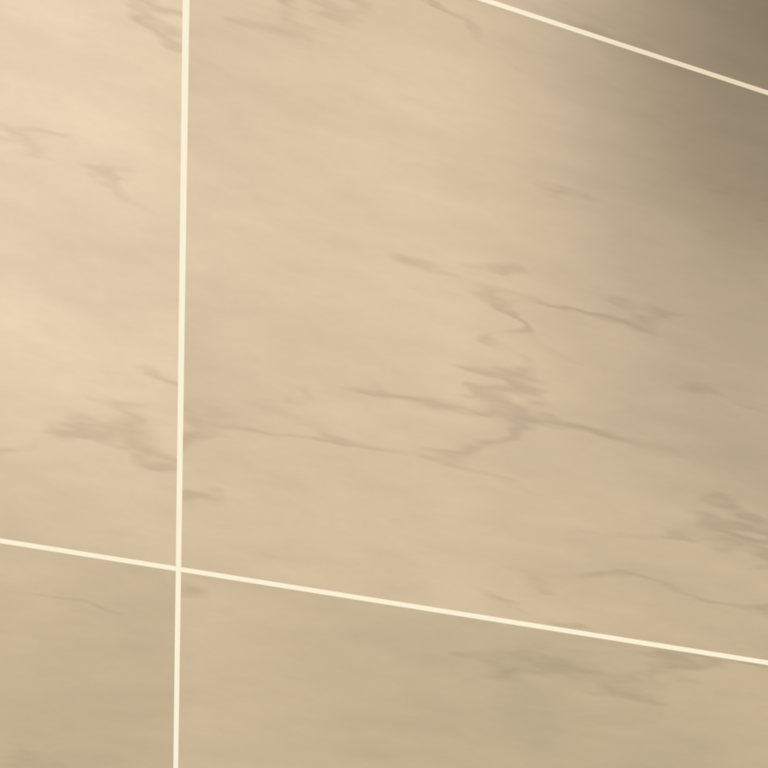
This texture is drawn by a three.js fragment shader. Its source:

```glsl
varying vec2 vUv;

float hash(vec2 p) {
  vec3 q = fract(p.xyx * vec3(0.1031, 0.1030, 0.0973));
  q += dot(q, q.yzx + 33.33);
  return fract((q.x + q.y) * q.z);
}

float noise(vec2 p) {
  vec2 i = floor(p);
  vec2 f = fract(p);
  f = f * f * (3.0 - 2.0 * f);
  return mix(mix(hash(i), hash(i + vec2(1.0, 0.0)), f.x),
             mix(hash(i + vec2(0.0, 1.0)), hash(i + 1.0), f.x), f.y);
}

float fbm(vec2 p) {
  float sum = 0.0;
  float amplitude = 0.5;
  for (int i = 0; i < 5; i++) {
    sum += amplitude * noise(p);
    p = p * 2.03 + vec2(17.3, 9.1);
    amplitude *= 0.5;
  }
  return sum;
}

// Thin broken streaks along the contours of stretched noise
float veins(vec2 p) {
  float field = fbm(p * vec2(2.6, 8.0));
  float streak = 1.0 - smoothstep(0.0, 0.045, abs(field - 0.48));
  float broken = smoothstep(0.47, 0.68, fbm(p * vec2(5.0, 13.0) + 41.0));
  return streak * broken;
}

// Wall lighting: warm at upper left, shaded toward the right
vec3 wallColor(vec2 p) {
  vec3 color = mix(vec3(0.785, 0.71, 0.585), vec3(0.85, 0.765, 0.645),
                   smoothstep(0.0, 0.6, p.y));
  float glow = (1.0 - smoothstep(0.0, 0.55, p.x)) * smoothstep(0.2, 0.8, p.y);
  color = mix(color, vec3(0.91, 0.825, 0.715), 0.8 * glow);
  float side = smoothstep(0.55, 1.05, p.x) * mix(0.35, 1.0, smoothstep(0.1, 0.8, p.y));
  color = mix(color, vec3(0.68, 0.61, 0.505), 0.85 * side);
  vec2 corner = (p - vec2(1.04, 1.02)) * vec2(4.0, 3.2);
  return color * (1.0 - 0.25 * exp(-dot(corner, corner)));
}

float joint(float dist, float halfWidth) {
  return 1.0 - smoothstep(halfWidth - 0.0014, halfWidth + 0.0014, dist);
}

void main() {
  // Tile grid with rows that fan out in perspective
  float rowHeight = 0.911 - 0.169 * vUv.x;
  vec2 grid = vec2(vUv.x - 0.2288 - 0.0135 * vUv.y,
                   (vUv.y - 0.296 + 0.159 * vUv.x) / rowHeight);
  vec2 tile = floor(grid);
  vec2 stone = grid + 7.0 * vec2(hash(tile + 3.0), hash(tile + 11.0));

  // Clouded stone, veins and fine grain
  float cloud = fbm(stone * vec2(2.5, 6.0) + 5.0) - 0.48;
  float mottle = fbm(stone * vec2(14.0, 38.0)) - 0.48;
  float grain = noise(stone * vec2(110.0, 170.0)) - 0.5;
  vec3 color = wallColor(vUv);
  color *= 1.0 + 0.11 * cloud + 0.05 * mottle + 0.008 * grain;
  color *= 1.0 - vec3(0.075, 0.08, 0.085) * veins(stone);
  color *= 0.99 + 0.02 * hash(tile + 23.0);

  // Pale joints
  vec2 gap = abs(fract(grid + 0.5) - 0.5) * vec2(1.0, 0.97 * rowHeight);
  float column = joint(gap.x, mix(0.0032, 0.0044, vUv.y));
  float row = joint(gap.y, 0.0031);
  float shade = smoothstep(0.6, 1.0, vUv.x) * smoothstep(0.5, 1.0, vUv.y);
  vec3 grout = mix(vec3(0.985, 0.945, 0.835), vec3(0.92, 0.84, 0.72), shade);
  color = mix(color, grout, max(column, row));

  gl_FragColor = vec4(color, 1.0);
}
```
